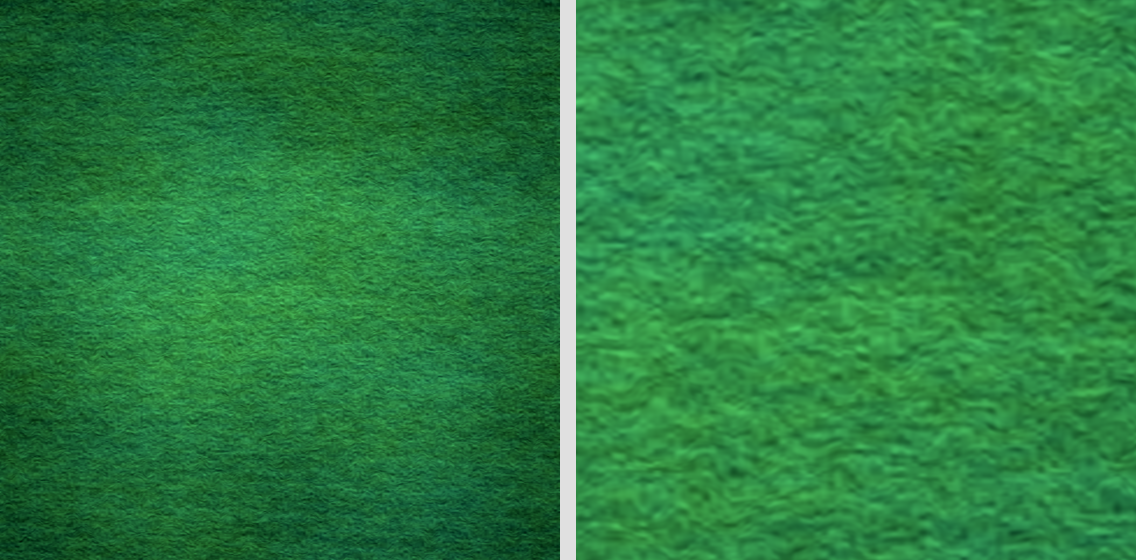
Left, the full canvas; right, a detail of the centre.
A Shadertoy shader for this texture:

```glsl
const vec3 DARK_FELT = vec3(0.050, 0.290, 0.140);
const vec3 LIGHT_FELT = vec3(0.200, 0.590, 0.310);
const vec3 HUE_SHIFT = vec3(-0.025, 0.0, 0.070);   // towards teal, away from yellow

// Cells per canvas; whole numbers so that every layer wraps
const vec2 FIBRE_CELLS = vec2(131.0, 233.0);
const vec2 SPECK_CELLS = vec2(241.0, 379.0);
const vec2 TUFT_CELLS = vec2(47.0, 113.0);
const vec2 STREAK_CELLS = vec2(7.0, 109.0);
const vec2 CLOUD_CELLS = vec2(4.0, 13.0);
const vec2 HUE_CELLS = vec2(5.0, 9.0);
const vec2 BEND_CELLS = vec2(61.0, 53.0);

const float FIBRE_RELIEF = 0.50;
const float SPECK_AMOUNT = 0.46;
const float TUFT_AMOUNT = 0.34;
const float STREAK_AMOUNT = 0.18;
const float CLOUD_AMOUNT = 0.26;
const float BEND_AMOUNT = 0.006;
const vec2 LIGHT_STEP = vec2(0.0010, 0.0032);

// Vignette: tone in the corners and gains towards the centre
const float CORNER_TONE = 0.05;
const float GAIN_X = 0.30;
const float GAIN_Y = 0.45;
const float GAIN_CENTRE = 0.11;
const float TAU = 6.2831853;

// Integer hash, 0 to 1
float hash(uvec2 cell, uint seed) {
    uint h = cell.x * 1664525u + cell.y * 22695477u + seed * 747796405u;
    h = (h ^ (h >> 16)) * 2246822519u;
    h = (h ^ (h >> 13)) * 3266489917u;
    h ^= h >> 16;
    return float(h >> 8) / 16777216.0;
}

// Smooth value noise that wraps over the canvas, -0.5 to 0.5
float tileNoise(vec2 uv, vec2 cells, uint seed) {
    vec2 p = uv * cells;
    vec2 base = floor(p);
    vec2 f = p - base;
    f = f * f * (3.0 - 2.0 * f);
    uvec2 a = uvec2(mod(base + 0.5, cells));
    uvec2 b = uvec2(mod(base + 1.5, cells));
    float low = mix(hash(a, seed), hash(uvec2(b.x, a.y), seed), f.x);
    float high = mix(hash(uvec2(a.x, b.y), seed), hash(b, seed), f.x);
    return mix(low, high, f.y) - 0.5;
}

// Broad light, level across the borders
float vignette(vec2 uv) {
    vec2 rise = 0.5 - 0.5 * cos(TAU * uv);
    float wide = 1.0 - (1.0 - rise.x) * (1.0 - rise.x);
    return CORNER_TONE + GAIN_X * wide + GAIN_Y * rise.y
         + GAIN_CENTRE * wide * rise.y;
}

// Short matted fibres, lit from above
float feltGrain(vec2 uv) {
    vec2 bent = uv;
    bent.y += BEND_AMOUNT * tileNoise(uv, BEND_CELLS, 1u);
    float relief = tileNoise(bent, FIBRE_CELLS, 2u)
                 - tileNoise(bent + LIGHT_STEP, FIBRE_CELLS, 2u);
    return FIBRE_RELIEF * relief
         + SPECK_AMOUNT * tileNoise(bent, SPECK_CELLS, 3u)
         + TUFT_AMOUNT * tileNoise(bent, TUFT_CELLS, 4u);
}

// Faint horizontal bands and clouds
float unevenness(vec2 uv) {
    return STREAK_AMOUNT * tileNoise(uv, STREAK_CELLS, 5u)
         + CLOUD_AMOUNT * tileNoise(uv, CLOUD_CELLS, 6u);
}

void mainImage(out vec4 fragColor, in vec2 fragCoord) {
    vec2 uv = fragCoord / iResolution.xy;
    float light = vignette(uv);
    float tone = light + feltGrain(uv) * mix(0.85, 1.1, light) + unevenness(uv);

    // Patches and single fibres lean towards teal or yellow green
    float hue = tileNoise(uv, HUE_CELLS, 7u) + 0.6 * tileNoise(uv, TUFT_CELLS, 8u);
    vec3 color = mix(DARK_FELT, LIGHT_FELT, tone) + HUE_SHIFT * hue;
    fragColor = vec4(clamp(color, 0.0, 1.0), 1.0);
}
```
